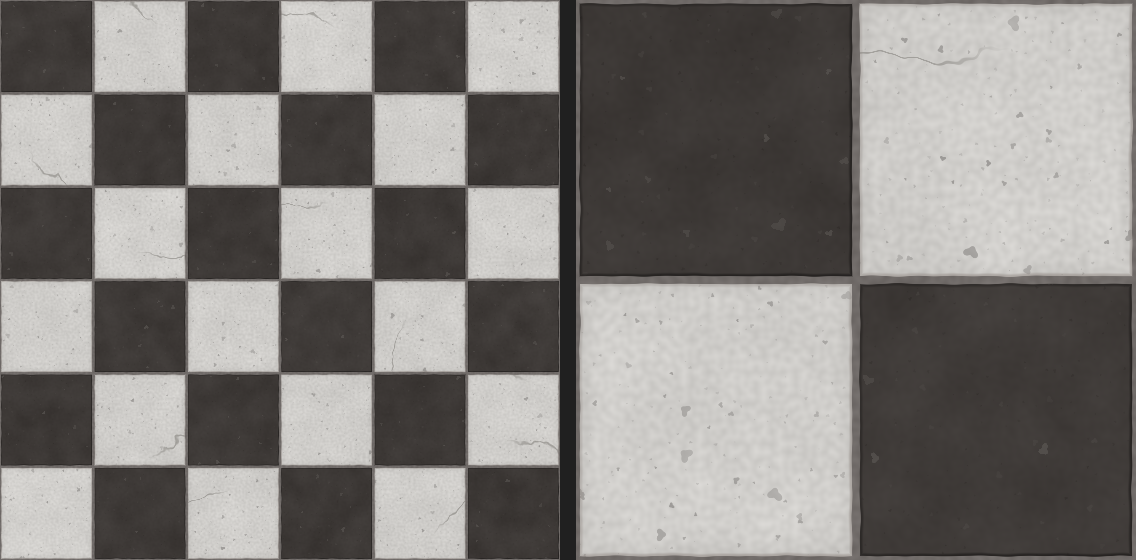
Left, the full canvas; right, a detail of the centre.
Give the GLSL for this texture, as a Shadertoy shader.

```glsl
vec3 hash3(vec2 cell, float seed) {
    uvec3 v = uvec3(cell, seed) * 1664525u + 1013904223u;
    v.x += v.y * v.z; v.y += v.z * v.x; v.z += v.x * v.y;
    v ^= v >> 16u;
    v.x += v.y * v.z; v.y += v.z * v.x; v.z += v.x * v.y;
    return vec3(v >> 8u) / 16777216.0;
}

vec2 wrapCell(vec2 cell, float period) {
    return floor(mod(cell + 0.5, period));
}

// Gradient noise that wraps after one canvas
float gradientNoise(vec2 uv, float period, float seed) {
    vec2 p = uv * period, i = floor(p), f = p - i;
    vec2 w = f * f * f * (f * (f * 6.0 - 15.0) + 10.0);
    float sum = 0.0;
    for (int k = 0; k < 4; k++) {
        vec2 corner = vec2(k & 1, k >> 1);
        float angle = 6.2832 * hash3(wrapCell(i + corner, period), seed).x;
        vec2 weight = mix(1.0 - w, w, corner);
        sum += weight.x * weight.y * dot(vec2(cos(angle), sin(angle)), f - corner);
    }
    return sum;
}

float fbm(vec2 uv, float period, float seed) {
    float sum = 0.0, amplitude = 0.5;
    for (int k = 0; k < 4; k++) {
        sum += amplitude * gradientNoise(uv, period, seed + float(k));
        period *= 2.0;
        amplitude *= 0.5;
    }
    return sum;
}

// Coverage of scattered, roughly three-cornered chips
float chips(vec2 uv, float cells, float radius, float density, float seed) {
    vec2 p = uv * cells, base = floor(p);
    float aa = cells / iResolution.y, cover = 0.0;
    for (int y = -1; y <= 1; y++)
    for (int x = -1; x <= 1; x++) {
        vec2 cell = base + vec2(x, y), id = wrapCell(cell, cells);
        vec3 place = hash3(id, seed), look = hash3(id, seed + 1.0);
        vec2 q = p - cell - place.xy;
        float angle = atan(q.y, q.x) + 6.2832 * look.x;
        float size = radius * mix(0.35, 1.0, look.y * look.y);
        size *= 1.0 + 0.25 * cos(3.0 * angle) + 0.2 * sin(2.0 * angle + 9.0 * look.z);
        float chip = 1.0 - smoothstep(size - 0.6 * aa, size + 0.6 * aa, length(q));
        cover = max(cover, chip * step(place.z, density) * mix(0.45, 1.0, look.z));
    }
    return cover;
}

// Hairline cracks, present in some tiles only
float cracks(vec2 uv, vec2 local, vec2 tile, float aa) {
    float cover = 0.0;
    for (int k = 0; k < 2; k++) {
        vec3 h = hash3(tile, 60.0 + float(k));
        float angle = 6.2832 * h.x;
        vec2 normal = vec2(cos(angle), sin(angle));
        float across = dot(local, normal) - 0.2 - 0.25 * h.y + 0.25 * fbm(uv, 15.0, 65.0);
        float along = dot(local, vec2(-normal.y, normal.x));
        float line = 1.0 - smoothstep(0.002, 0.002 + aa, abs(across));
        cover = max(cover, line * smoothstep(-0.1, 0.25, along) * step(0.6, h.z));
    }
    return cover;
}

void mainImage(out vec4 fragColor, in vec2 fragCoord) {
    vec2 uv = fragCoord / iResolution.xy;
    vec2 tile = floor(uv * 6.0), local = fract(uv * 6.0) - 0.5;
    float aa = 6.0 / iResolution.y;
    float light = 1.0 - mod(tile.x + tile.y, 2.0);
    float variation = hash3(tile, 3.0).x - 0.5;

    // Distance inward from the slightly uneven tile edge
    float inset = 0.5 - max(abs(local.x), abs(local.y)) - 0.014;
    inset += 0.006 * gradientNoise(uv, 60.0, 5.0);

    float mottle = fbm(uv, 18.0, 10.0);
    float grain = gradientNoise(uv, 210.0, 20.0);
    float bigChips = chips(uv, 24.0, 0.095, 0.6, 30.0);
    float smallChips = chips(uv, 48.0, 0.085, 0.5, 40.0);
    float specks = chips(uv, 96.0, 0.085, 0.6, 50.0);

    // Pale tile
    vec3 pale = vec3(0.815, 0.808, 0.795) + 0.06 * mottle + 0.05 * grain + 0.015 * variation;
    pale -= 0.03 * (1.0 - smoothstep(0.0, 0.07, inset));
    pale = mix(pale, vec3(0.55, 0.54, 0.53), max(0.75 * max(bigChips, smallChips), 0.4 * specks));
    pale = mix(pale, vec3(0.5, 0.49, 0.47), 0.55 * cracks(uv, local, tile, aa));

    // Dark tile
    vec3 dark = vec3(0.24, 0.223, 0.213) + 0.07 * mottle + 0.01 * grain + 0.01 * variation;
    dark = mix(dark, vec3(0.4, 0.385, 0.37), max(0.5 * bigChips * step(0.55, bigChips), 0.2 * smallChips));
    dark -= 0.03 * specks;

    // Rim, heavier toward the lower right
    float rim = 1.0 - smoothstep(0.003, 0.014, inset);
    rim *= 0.6 + 0.4 * smoothstep(-0.4, 0.4, local.x - local.y);
    pale = mix(pale, vec3(0.6, 0.57, 0.55), 0.6 * rim);
    dark = mix(dark, vec3(0.12, 0.11, 0.105), 0.75 * rim);

    // Grout
    vec3 grout = vec3(0.44, 0.42, 0.41) + 0.05 * grain + 0.06 * mottle;
    vec3 color = mix(grout, mix(dark, pale, light), smoothstep(-0.5 * aa, 0.5 * aa, inset));
    fragColor = vec4(color, 1.0);
}
```
